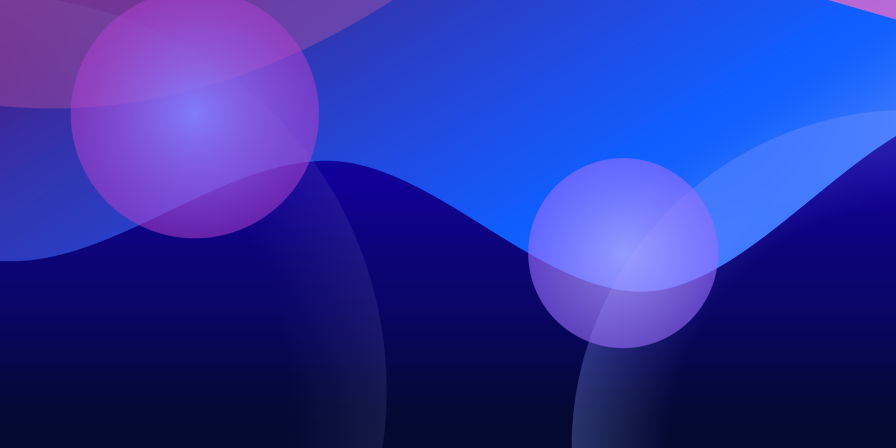
A Shadertoy shader for this background:

```glsl
// Abstract blue backdrop: dark wave, pink corners, soft rings and glowing translucent discs.

// Coverage of the region where dist < 0, softened over about one pixel.
float fill(float dist, float pixel) {
    return 1.0 - smoothstep(-0.75 * pixel, 0.75 * pixel, dist);
}

// Diagonal gradient from violet through blue to a lighter blue.
vec3 skyColor(vec2 p) {
    float t = dot(vec2(p.x, 1.0 - p.y), vec2(0.53, 0.85));
    vec3 col = mix(vec3(0.27, 0.11, 0.53), vec3(0.18, 0.22, 0.72), smoothstep(0.0, 0.50, t));
    col = mix(col, vec3(0.12, 0.30, 0.90), clamp((t - 0.47) / 0.33, 0.0, 1.0));
    col = mix(col, vec3(0.06, 0.37, 1.00), clamp((t - 0.80) / 0.25, 0.0, 1.0));
    return mix(col, vec3(0.24, 0.47, 1.00), smoothstep(1.05, 1.35, t));
}

// Height of the dark wave: smooth ramps joining its troughs and crests.
float waveHeight(float x) {
    return 0.417
        + 0.224 * smoothstep(0.026, 0.729, x)
        - 0.292 * smoothstep(0.729, 1.432, x)
        + 0.411 * smoothstep(1.432, 2.188, x);
}

// Vertical gradient inside the wave.
vec3 waveColor(float y) {
    vec3 navy = vec3(0.012, 0.035, 0.19);
    vec3 indigo = vec3(0.040, 0.020, 0.42);
    vec3 violet = vec3(0.065, 0.000, 0.60);
    vec3 col = mix(navy, indigo, smoothstep(0.02, 0.38, y));
    return mix(col, violet, smoothstep(0.32, 0.65, y));
}

// Ring with a crisp outer rim, fading toward its inner edge.
vec3 addRing(vec3 col, vec2 p, vec2 center, float radius, float width,
             vec3 tint, float strength, float pixel) {
    float dist = length(p - center) - radius;
    float fade = clamp(1.0 + dist / width, 0.0, 1.0);
    return mix(col, tint, strength * fade * fill(dist, pixel));
}

// Translucent disc; core and rim hold colour and opacity.
vec3 addDisc(vec3 col, vec2 p, vec2 center, float radius,
             vec4 core, vec4 rim, float pixel) {
    float r = length(p - center);
    vec4 tint = mix(core, rim, clamp(r / radius, 0.0, 1.0));
    return mix(col, tint.rgb, tint.a * fill(r - radius, pixel));
}

void mainImage(out vec4 fragColor, in vec2 fragCoord) {
    float pixel = 1.0 / iResolution.y;
    vec2 p = fragCoord * pixel;
    vec3 col = skyColor(p);

    // Pink veils in the upper corners
    float veilEdge = 0.758 + 0.419 * (p.x - 0.117) * (p.x - 0.117);
    col = mix(col, vec3(0.82, 0.36, 0.62), 0.34 * fill(veilEdge - p.y, pixel));
    float cornerEdge = 1.0 - 0.29 * (p.x - 1.849);
    col = mix(col, vec3(0.88, 0.42, 0.80), 0.80 * fill(cornerEdge - p.y, pixel));

    // Dark wave
    col = mix(col, waveColor(p.y), fill(p.y - waveHeight(p.x), pixel));

    // Rings
    col = addRing(col, p, vec2(-0.020, 0.128), 0.883, 0.220,
                  vec3(0.52, 0.50, 0.80), 0.14, pixel);
    col = addRing(col, p, vec2(2.031, 0.000), 0.755, 0.217,
                  vec3(0.55, 0.62, 1.00), 0.29, pixel);

    // Glowing discs
    col = addDisc(col, p, vec2(0.435, 0.745), 0.277,
                  vec4(0.52, 0.50, 1.00, 0.95), vec4(0.68, 0.24, 0.80, 0.55), pixel);
    col = addDisc(col, p, vec2(1.391, 0.435), 0.212,
                  vec4(0.70, 0.66, 1.00, 0.75), vec4(0.60, 0.42, 1.00, 0.60), pixel);

    fragColor = vec4(col, 1.0);
}
```
